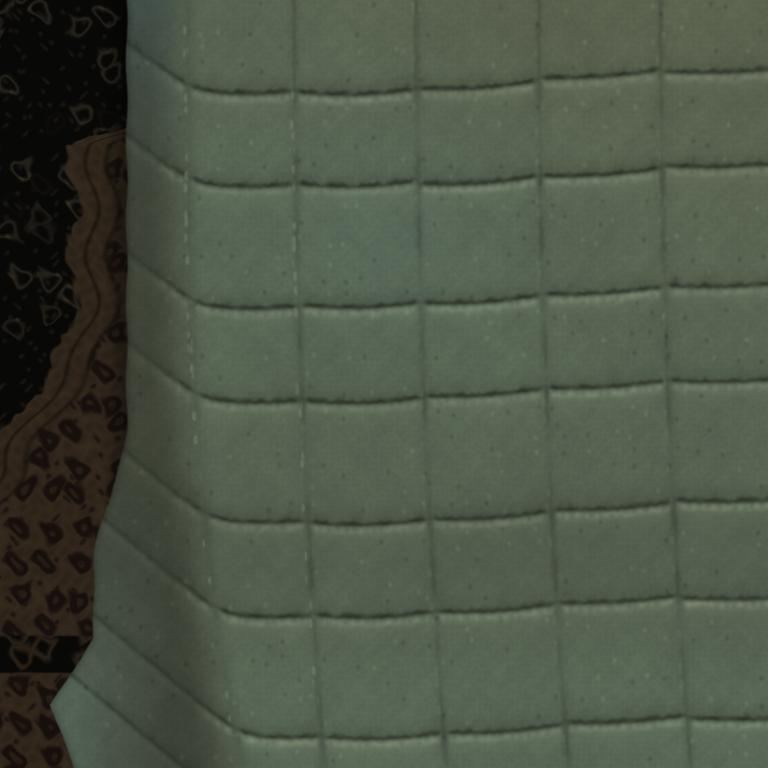
Write a three.js fragment shader that draws this texture.

```glsl
// Quilted sage bedspread draped over a corner, beside a dark floral rug.
varying vec2 vUv;

const float PI = 3.14159;
// Quilt layout: rows alternate between narrow and wide
const float ROW_FIRST = 0.118;
const float ROW_PAIR = 0.2805;
const float ROW_NARROW = 0.1235;
const float COL_FIRST = 0.383;
const float COL_PITCH = 0.159;
const float SEAM_WIDTH = 0.0036;
const float COL_WIDTH = 0.004;
const float PUFF_WIDTH = 0.0055;
const float FOLD_SOFTNESS = 0.0008;
// Colours
const vec3 SAGE = vec3(0.345, 0.395, 0.325);
const vec3 SAGE_OLIVE = vec3(0.36, 0.385, 0.305);
const vec3 SAGE_COOL = vec3(0.345, 0.41, 0.35);
const vec3 SAGE_SHADE = vec3(0.27, 0.30, 0.25);
const vec3 SIDE_SHADE = vec3(0.235, 0.25, 0.205);
const vec3 SHEEN = vec3(0.49, 0.54, 0.455);
const vec3 STITCH = vec3(0.15, 0.175, 0.135);
const vec3 RUG_DARK = vec3(0.032, 0.03, 0.026);
const vec3 RUG_TAN = vec3(0.19, 0.15, 0.105);
const vec3 RUG_MAROON = vec3(0.075, 0.045, 0.038);
const vec3 RUG_MOTIF = vec3(0.2, 0.185, 0.14);

vec2 hash2(vec2 c) {
  return fract(sin(vec2(dot(c, vec2(127.1, 311.7)), dot(c, vec2(269.5, 183.3)))) * 43758.5);
}

float ramp(float a, float b, float x) { return clamp((x - a) / (b - a), 0.0, 1.0); }

float bell(float x, float width) { return exp(-x * x / (width * width)); }

// Cellular noise: distance to the nearest point, and that point's random id
vec2 cellular(vec2 p) {
  vec2 cell = floor(p), best = vec2(9.0, 0.0);
  for (int j = -1; j <= 1; j++)
    for (int i = -1; i <= 1; i++) {
      vec2 c = cell + vec2(float(i), float(j));
      float d = length(c + 0.15 + 0.7 * hash2(c) - p);
      if (d < best.x) best = vec2(d, hash2(c + 37.0).x);
    }
  return best;
}

// Layered sines for soft mottling, about -1 to 1
float waves(vec2 p) {
  return (sin(p.x * 2.1 + 1.7 * sin(p.y * 1.3)) + sin(p.y * 2.7 + 1.4 * sin(p.x * 1.9 + 2.0))
        + 0.6 * sin(p.x * 4.3 - p.y * 3.7)) / 2.6;
}

vec3 rug(float x, float d) {
  vec2 p = vec2(x, d) + 0.004 * vec2(sin(d * 150.0), sin(x * 170.0));
  vec2 bloom = cellular(p * 24.0);
  vec2 leaf = cellular(p * 62.0 + 9.0);
  float petals = bloom.x + 0.07 * waves(p * 75.0);
  // Scalloped dark field, tan border, flowered ground
  float rim = mix(0.2, 0.095, smoothstep(0.15, 0.19, d)) - 0.12 * smoothstep(0.4, 0.64, d)
            - 0.1 * smoothstep(0.6, 0.75, d) + 0.009 * sin(d * 52.0);
  float inside = rim - x;
  float motif = bell(petals - 0.27, 0.075) * smoothstep(0.3, 0.7, bloom.y)
              + 0.45 * smoothstep(0.32, 0.1, leaf.x) * step(0.5, leaf.y);
  vec3 field = mix(RUG_DARK, RUG_MOTIF, 0.65 * motif);
  float flowers = smoothstep(0.4, 0.25, petals) * (1.0 - 0.6 * smoothstep(0.16, 0.06, petals));
  flowers = max(flowers, 0.6 * smoothstep(0.3, 0.15, leaf.x) * step(0.6, leaf.y));
  flowers *= smoothstep(0.045, 0.06, -inside);
  vec3 ground = mix(RUG_TAN * (0.85 + 0.3 * leaf.x), RUG_MAROON, 0.85 * flowers);
  ground *= 1.0 - 0.35 * bell(inside + 0.025, 0.003) - 0.3 * bell(inside + 0.052, 0.004);
  vec3 col = mix(ground, field, smoothstep(-0.003, 0.003, inside + 0.006 * waves(p * 60.0)));
  float band = smoothstep(0.026, 0.022, abs(d - 0.852));
  col = mix(col, mix(RUG_DARK, RUG_TAN, 0.8 * bell(petals - 0.3, 0.09)), band);
  return col * (1.0 - 0.35 * smoothstep(0.13, 0.17, x));
}

void main() {
  float x = vUv.x, d = 1.0 - vUv.y;  // d measures down from the top

  // Drape: columns drift right, rows climb sharply left of the fold
  float fold = 0.245 + 0.072 * d * d * d;
  float t = fold - x;
  float bend = sqrt(t * t + FOLD_SOFTNESS);
  float steep = 0.75 + 0.3 * d;
  float side = smoothstep(-0.02, 0.06, t);
  float column = (x - 0.039 * d * d - COL_FIRST) / COL_PITCH;
  float k = floor(column + 0.5);
  float colDist = k < -0.5 ? -t : (column - k) * COL_PITCH;
  float bow = 0.004 * sin(PI * fract(column)) * (1.0 - side);
  float down = d + 0.5 * steep * (t + bend) + 0.029 * smoothstep(0.4, 1.0, x) - bow;

  // Signed distance to the nearest row seam, positive below it
  float a = mod(down - ROW_FIRST, ROW_PAIR);
  float s = a < 0.5 * ROW_NARROW ? a : a - ROW_NARROW;
  if (a > 0.5 * (ROW_NARROW + ROW_PAIR)) s = a - ROW_PAIR;
  float slope = 0.5 * steep * (1.0 + t / bend);
  s /= sqrt(1.0 + slope * slope);
  float row = floor((down - s) * 20.0 + 0.5);
  vec2 block = hash2(vec2(floor(column), row));
  vec2 pucker = cellular(vec2(x * 85.0, d * 60.0));
  float rough = waves(vUv * vec2(75.0, 40.0));
  s += 0.002 * (pucker.x - 0.45) + 0.0007 * rough + 0.005 * (block.x - 0.5) * (1.0 - side);

  // Cloth tone: broad light, then smudges and grain
  vec3 cloth = mix(SAGE, SAGE_OLIVE, 0.8 * ramp(0.5, 0.0, d) * ramp(0.2, 0.7, x));
  cloth = mix(cloth, SAGE_COOL, 0.8 * bell(length(vec2(x - 0.5, 1.5 * (d - 0.31))), 0.25));
  cloth = mix(cloth, SAGE_COOL, 0.35 * ramp(0.78, 0.9, d));
  cloth = mix(cloth, SAGE_SHADE, 0.25 * bell(d - 0.71, 0.1));
  vec3 sideTone = mix(SIDE_SHADE, SAGE_SHADE + vec3(-0.02, 0.0, 0.03), ramp(0.25, 0.0, d));
  sideTone = mix(sideTone, SAGE_COOL * 0.9, ramp(0.22, 0.1, x) * ramp(0.62, 0.9, d));
  cloth = mix(cloth, sideTone, 0.9 * side);
  cloth *= 1.0 + 0.02 * waves(vUv * 7.0) + 0.022 * waves(vUv * vec2(34.0, 26.0))
         + 0.02 * waves(vUv.yx * 85.0 + 4.0) + 0.07 * (cellular(vUv * 140.0).x - 0.45);
  vec2 fleck = cellular(vUv * vec2(48.0, 40.0));
  cloth *= 1.0 + smoothstep(0.24, 0.0, fleck.x) * (0.12 * step(0.88, fleck.y) - 0.13 * step(fleck.y, 0.16));

  // Row seams: shaded roll above, uneven stitch line, lit puff below
  float gap = smoothstep(0.001, 0.011, abs(colDist));
  float sideFade = mix(1.0, 0.35 + 0.3 * abs(2.0 * d - 0.9), side);
  float strength = mix(0.3, 1.0, gap) * sideFade * (0.85 + 0.25 * rough);
  cloth *= 1.0 - 0.13 * strength * bell(s, 0.016) * smoothstep(0.003, -0.003, s);
  float puff = bell(s - 0.0085 - 0.002 * rough, PUFF_WIDTH) * (0.25 + 1.1 * pucker.x);
  puff += 0.2 * bell(s - 0.014, 0.014);
  cloth = mix(cloth, SHEEN, 0.62 * puff * gap * (0.65 + 0.5 * block.y) * (1.0 - 0.85 * side));
  cloth = mix(cloth, STITCH, 0.78 * strength * bell(s, SEAM_WIDTH * (0.85 + 0.4 * pucker.x)));

  // Column seams: faint broken crease, pale lint along the first ones
  float worn = smoothstep(-0.5, 0.7, waves(vec2(k * 3.0, d * 22.0)));
  float crease = bell(colDist + 0.003 * (pucker.x - 0.5), COL_WIDTH) * (k < -0.5 ? 0.3 : 1.0);
  cloth *= 1.0 - (0.03 + 0.11 * worn) * crease - 0.03 * bell(colDist, 0.012);
  float lint = bell(colDist + 0.004, 0.003) * step(0.6, pucker.y) * smoothstep(0.5, 0.2, pucker.x);
  cloth = mix(cloth, SHEEN, lint * (k < 0.5 ? 0.45 : 0.15));

  // Hanging edge with a flared tip
  float hem = 0.165 - 0.043 * smoothstep(0.55, 0.74, d) - 0.056 * ramp(0.83, 0.918, d)
            + 0.03 * ramp(0.918, 1.0, d) + 0.0012 * sin(d * 60.0);
  cloth *= 1.0 - 0.15 * bell(x - hem, 0.006);
  gl_FragColor = vec4(mix(rug(x, d), cloth, smoothstep(-0.002, 0.002, x - hem)), 1.0);
}
```
